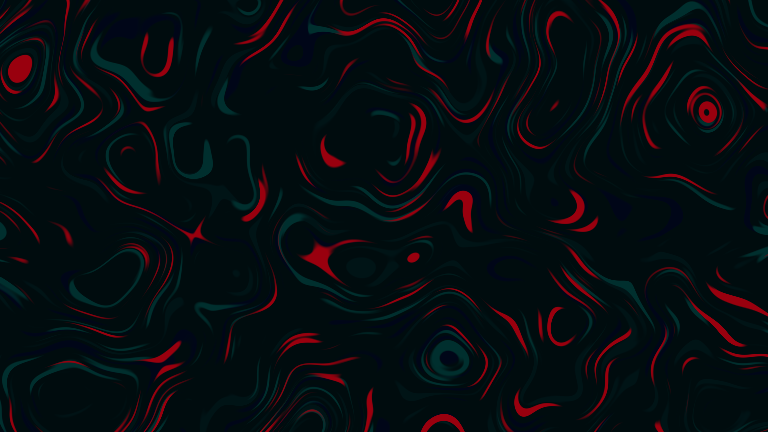
This background is drawn by a WebGL 1 fragment shader. Its source:

```glsl
precision highp float;
// Dark flowing strokes in red, teal and navy that follow the contours of a hidden
// height field. Each colour thresholds 3D gradient noise whose third axis is the
// height, so its islands stretch along contours and swell on peaks and hollows.

uniform vec2 u_resolution;

const float HILL_SCALE = 3.2;     // hills per canvas height
const float DASH_SCALE = 5.5;     // stroke cells per canvas height
const float CONTOUR_DENSITY = 28.0;
const float NOISE_SLOPE = 0.6;    // typical slope of the noise per cell

const vec3 GROUND = vec3(0.0, 0.047, 0.055);
const vec3 NAVY = vec3(0.0, 0.025, 0.095);
const vec3 DIM_TEAL = vec3(0.0, 0.078, 0.088);
const vec3 TEAL = vec3(0.0, 0.185, 0.18);
const vec3 RED = vec3(0.6, 0.0, 0.055);

// Pseudo-random gradient for a lattice corner, each component in -1..1
vec3 cornerGradient(vec3 corner) {
  vec3 q = fract(corner * vec3(0.1031, 0.1030, 0.0973));
  q += dot(q, q.yxz + 33.33);
  return 2.0 * fract((q.xxy + q.yxx) * q.zyx) - 1.0;
}

float cornerValue(vec3 cell, vec3 local, vec3 corner) {
  return dot(cornerGradient(cell + corner), local - corner);
}

// Blend of the two corners of one lattice edge along x
float edgeValue(vec3 cell, vec3 local, vec2 yz, float blend) {
  return mix(cornerValue(cell, local, vec3(0.0, yz)),
             cornerValue(cell, local, vec3(1.0, yz)), blend);
}

float gradientNoise(vec3 p) {
  vec3 cell = floor(p);
  vec3 f = p - cell;
  vec3 w = f * f * f * (f * (f * 6.0 - 15.0) + 10.0);
  float near = mix(edgeValue(cell, f, vec2(0.0, 0.0), w.x),
                   edgeValue(cell, f, vec2(1.0, 0.0), w.x), w.y);
  float far = mix(edgeValue(cell, f, vec2(0.0, 1.0), w.x),
                  edgeValue(cell, f, vec2(1.0, 1.0), w.x), w.y);
  return mix(near, far, w.z);
}

// Broad hills with smaller kinks on top
float terrain(vec2 p) {
  vec2 q = p * HILL_SCALE;
  return gradientNoise(vec3(q + 17.3, 40.0))
       + 0.3 * gradientNoise(vec3(q * 2.1 + 53.7, 71.0));
}

// Noise drawn out along the contours of the given height
float contourNoise(vec2 p, float height, float seed) {
  return gradientNoise(vec3(p * DASH_SCALE, height * CONTOUR_DENSITY) + seed);
}

// Coverage of the islands above a threshold, with softened edges
float strokes(float value, float threshold, float blur) {
  return smoothstep(threshold - blur, threshold + blur, value);
}

void main() {
  vec2 p = gl_FragCoord.xy / u_resolution.y;
  float pixel = 1.0 / u_resolution.y;

  // Height and its slope
  float height = terrain(p);
  vec2 slope = vec2(terrain(p + vec2(pixel, 0.0)) - height,
                    terrain(p + vec2(0.0, pixel)) - height) / pixel;

  // Edge softness: about one pixel, whatever the local contour spacing
  float steepness = CONTOUR_DENSITY * length(slope) + DASH_SCALE;
  float blur = min(0.65 * NOISE_SLOPE * steepness * pixel, 0.14);

  // Layers from faint to bright
  float faint = contourNoise(p, height, 131.4);
  vec3 color = mix(GROUND, NAVY, strokes(faint, 0.27, blur));
  color = mix(color, DIM_TEAL, strokes(-faint, 0.30, blur));
  color = mix(color, TEAL, strokes(contourNoise(p, height, 223.7), 0.30, blur));
  color = mix(color, RED, strokes(contourNoise(p, height, 317.2), 0.31, blur));

  gl_FragColor = vec4(color, 1.0);
}
```
